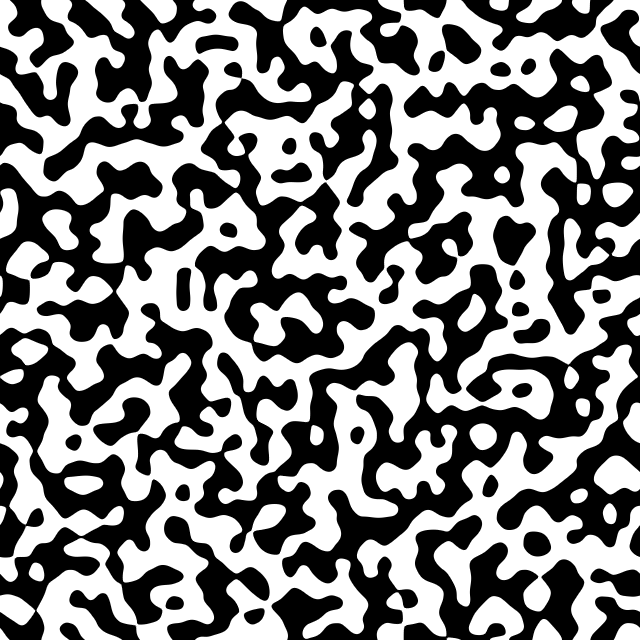
Reproduce this texture procedurally as a Shadertoy shader.

```glsl
// Unit gradient at a lattice point, wrapped so the canvas tiles
vec2 latticeGradient(vec2 cell, float cells) {
    uvec2 c = uvec2(mod(cell, cells));
    uint h = c.x * 1619u + c.y * 31337u + 977u;
    h = (h ^ (h >> 15)) * 73244475u;
    h = (h ^ (h >> 13)) * 73244475u;
    h ^= h >> 16;
    float angle = 6.28318 * float(h & 65535u) / 65536.0;
    return vec2(cos(angle), sin(angle));
}

// Gradient noise with a quintic fade, periodic over the given cell count
float periodicNoise(vec2 p, float cells) {
    vec2 cell = floor(p);
    vec2 f = p - cell;
    float sum = 0.0;
    for (int y = 0; y < 2; y++) {
        for (int x = 0; x < 2; x++) {
            vec2 corner = vec2(x, y);
            vec2 offset = f - corner;
            vec2 d = abs(offset);
            vec2 weight = 1.0 - d * d * d * (d * (d * 6.0 - 15.0) + 10.0);
            sum += weight.x * weight.y * dot(latticeGradient(cell + corner, cells), offset);
        }
    }
    return sum;
}

void mainImage(out vec4 fragColor, in vec2 fragCoord) {
    vec2 uv = fragCoord / iResolution.xy;
    float field = periodicNoise(uv * 24.0 + 0.37, 24.0);

    // Cut the field at zero, with an edge one sample wide
    float slope = length(vec2(dFdx(field), dFdy(field)));
    float white = clamp(field / max(slope, 1e-4) + 0.5, 0.0, 1.0);
    fragColor = vec4(vec3(white), 1.0);
}
```
